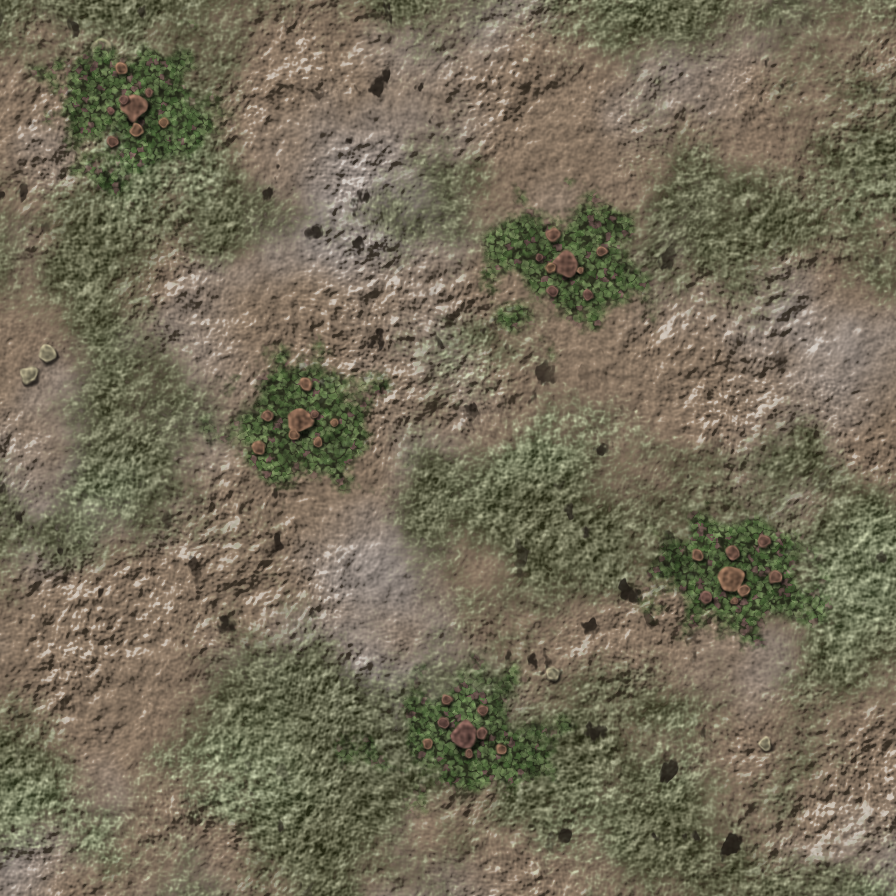
This texture is drawn by a three.js fragment shader. Its source:

```glsl
// Wet, trampled soil overgrown with patchy moss, clover clumps and small brown caps.
// Broad and crumbly gradient-noise reliefs are lit from the upper left; noise masks blend
// soil, moss and hollows, and loops scatter the clover clumps, their caps and a few stones.
#define RELIEF_SCALE 13.0
#define CRUMB_SCALE 62.0
#define LIGHT_STEP 0.0022
#define MOSS_SCALE 4.2
#define MOSS_LEVEL 0.0
#define LEAF_SCALE 150.0
#define CLUMPS 5
#define CAPS 8
#define STONES 5
#define CLUMP_SIZE vec2(0.09, 0.072)
#define LIGHT_DIR vec2(-0.6, 0.8)
#define EDGE 0.0015

varying vec2 vUv;

vec2 hash2(vec2 p) {
  p = vec2(dot(p, vec2(127.1, 311.7)), dot(p, vec2(269.5, 183.3)));
  return fract(sin(p) * 43758.5);
}

float gradientNoise(vec2 p) {
  vec2 i = floor(p), f = fract(p);
  vec2 u = f * f * f * (f * (f * 6.0 - 15.0) + 10.0);
  vec2 x = vec2(1.0, 0.0), y = vec2(0.0, 1.0);
  float a = dot(hash2(i) * 2.0 - 1.0, f);
  float b = dot(hash2(i + x) * 2.0 - 1.0, f - x);
  float c = dot(hash2(i + y) * 2.0 - 1.0, f - y);
  float d = dot(hash2(i + 1.0) * 2.0 - 1.0, f - 1.0);
  return mix(mix(a, b, u.x), mix(c, d, u.x), u.y);
}

float fbm(vec2 p, int octaves) {
  float sum = 0.0, amp = 0.5;
  for (int i = 0; i < 6; i++) {
    if (i >= octaves) break;
    sum += amp * gradientNoise(p);
    p = mat2(1.6, 1.2, -1.2, 1.6) * p + 7.3;
    amp *= 0.5;
  }
  return sum;
}

// Slope of a noise relief towards the light, about -2 to 2.
float litSlope(vec2 p, float scale, int octaves) {
  float rise = fbm(p * scale, octaves) - fbm((p + LIGHT_DIR * LIGHT_STEP) * scale, octaves);
  return rise / (LIGHT_STEP * scale * 0.5);
}

// Distance to the nearest leaf centre (x) and a random value for that leaf (y).
vec2 nearestLeaf(vec2 p) {
  vec2 cell = floor(p), best = vec2(9.0, 0.0);
  for (int y = -1; y <= 1; y++)
    for (int x = -1; x <= 1; x++) {
      vec2 id = cell + vec2(float(x), float(y));
      vec2 h = hash2(id);
      float d = length(id + h - p);
      if (d < best.x) best = vec2(d, fract(h.x * 7.0 + h.y * 13.0));
    }
  return best;
}

// Uneven domed disc with a cast shadow, used for caps and stones.
void paintDome(inout vec3 col, vec2 p, vec2 centre, float radius, vec3 tint) {
  vec2 q = p - centre;
  if (length(q) > radius * 3.0) return;
  float wobble = radius * 0.45 * gradientNoise(q / radius * 0.9 + centre * 91.0);
  float d = length(q) + wobble - radius;
  float shadow = length(q + LIGHT_DIR * radius * 0.4) + wobble - radius;
  col *= 1.0 - 0.65 * (1.0 - smoothstep(-EDGE, EDGE * 2.0, shadow));
  float rim = smoothstep(-0.45, -0.15, d / radius);
  float shade = 0.85 + 0.15 * dot(q, LIGHT_DIR) / radius + 0.25 * rim;
  shade += 0.6 * gradientNoise(p * 190.0);
  col = mix(col, tint * shade, 1.0 - smoothstep(-EDGE, EDGE, d));
}

void main() {
  vec2 p = vUv;

  // Reliefs, wetness and fine grain
  vec2 q = p + 0.012 * vec2(gradientNoise(p * 11.0), gradientNoise(p * 11.0 + 31.0));
  float wet = smoothstep(-0.12, 0.16, fbm(p * 4.0 + 17.0, 4));
  float broad = litSlope(q, RELIEF_SCALE, 5);
  float crumb = litSlope(q, CRUMB_SCALE, 3);
  float lit = (0.5 * broad + 0.85 * crumb) * mix(0.5, 1.3, wet);
  float grain = gradientNoise(p * 130.0) + gradientNoise(p * 245.0 + 5.0);

  // Soil: brown to pale lilac grey, with wet glints and shaded sides
  float ashen = smoothstep(-0.05, 0.25, fbm(p * 3.7 + 43.0, 4));
  vec3 soil = mix(vec3(0.51, 0.44, 0.37), vec3(0.56, 0.52, 0.49), ashen);
  soil *= 1.0 + 0.19 * lit + 0.2 * grain;
  soil = mix(soil, vec3(0.83, 0.82, 0.80), 0.65 * smoothstep(0.9, 2.1, lit + 0.5 * grain));
  soil = mix(soil, vec3(0.19, 0.16, 0.12), 0.7 * smoothstep(0.8, 2.0, -lit - 0.5 * grain));

  // Moss: ragged cover of light and dark tufts
  float cover = fbm(p * MOSS_SCALE + 3.0, 6) - MOSS_LEVEL + 0.09 * grain + 0.02 * crumb;
  float mossMask = smoothstep(-0.07, 0.11, cover);
  float clot = fbm(p * 26.0 + 71.0, 3);
  float tuft = 0.5 + 0.75 * grain + 0.28 * crumb + 0.9 * clot;
  vec3 moss = mix(vec3(0.19, 0.20, 0.12), vec3(0.51, 0.52, 0.41), clamp(tuft, -0.2, 1.5));
  float frost = smoothstep(0.0, 0.25, fbm(p * 4.3 + 61.0, 3));
  moss = mix(moss, moss * 1.2 + vec3(0.02, 0.04, 0.04), frost);
  vec3 col = mix(soil, moss, 0.9 * mossMask);

  // Dark hollows where the ground is broken
  float broken = smoothstep(-0.06, 0.12, fbm(p * 4.0 + 83.0, 3));
  float hollow = smoothstep(0.15, 0.23, -fbm(q * vec2(34.0, 25.0) + 9.0, 4));
  col = mix(col, vec3(0.12, 0.10, 0.08), 0.85 * hollow * broken);

  // Stones
  for (int i = 0; i < STONES; i++) {
    vec2 h = hash2(vec2(float(i), 5.0));
    paintDome(col, p, h, 0.006 + 0.006 * h.y, vec3(0.57, 0.54, 0.44));
  }

  // Clover clumps with caps around their middles
  vec2 curl = vec2(gradientNoise(p * 210.0), gradientNoise(p * 210.0 + 13.0));
  vec2 leaf = nearestLeaf(p * LEAF_SCALE + 0.8 * curl);
  vec3 clover = mix(vec3(0.22, 0.31, 0.16), vec3(0.42, 0.49, 0.32), leaf.y);
  clover = mix(clover, vec3(0.37, 0.29, 0.27), step(0.88, leaf.y));
  clover = mix(clover, vec3(0.13, 0.15, 0.09), smoothstep(0.3, 0.8, leaf.x));
  clover *= 1.0 + 0.45 * grain + 0.8 * clot;
  float ragged = 2.0 * fbm(p * 17.0 + 29.0, 5) + 0.12 * grain;
  for (int i = 0; i < CLUMPS; i++) {
    float n = float(i);
    vec2 centre = vec2(0.15 + 0.78 * fract(n * 0.618), 0.88 - 0.175 * n);
    float d = length((p - centre) / CLUMP_SIZE) + ragged;
    col = mix(col, clover, 0.9 * (1.0 - smoothstep(0.65, 1.15, d)));
    for (int k = 0; k < CAPS; k++) {
      float m = float(k), angle = m * 2.4 + n;
      vec2 h = hash2(vec2(m, n + 20.0));
      vec2 ring = CLUMP_SIZE * (0.4 + 0.4 * h.x) * sqrt(m / float(CAPS));
      float radius = k == 0 ? 0.014 : 0.004 + 0.004 * h.x;
      vec3 tint = mix(vec3(0.42, 0.31, 0.28), vec3(0.53, 0.41, 0.31), h.y);
      paintDome(col, p, centre + ring * vec2(cos(angle), sin(angle)), radius, tint);
    }
  }

  gl_FragColor = vec4(clamp(col, 0.0, 1.0), 1.0);
}
```
